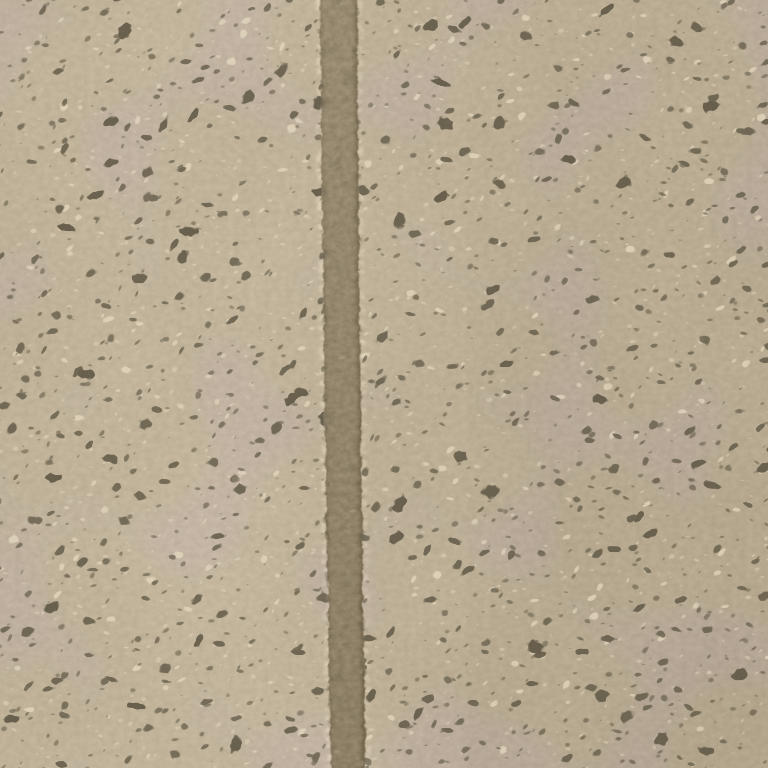
Reproduce this texture procedurally as a WebGL 1 fragment shader.

```glsl
precision highp float;
// Speckled beige stone slab split by a slightly leaning vertical groove.
// Gradient noise gives the mottling and rough rims; jittered cell grids
// scatter tilted dark chips and small pale grains.

uniform vec2 u_resolution;

const vec3 STONE = vec3(0.735, 0.684, 0.582);
const vec3 GROOVE = vec3(0.575, 0.525, 0.425);
const vec3 CHIP = vec3(0.365, 0.335, 0.265);
const vec3 GRAIN = vec3(0.91, 0.86, 0.76);

vec2 hash2(vec2 p) {
  vec3 q = fract(p.xyx * vec3(0.1031, 0.1030, 0.0973));
  q += dot(q, q.yzx + 33.33);
  return fract((q.xx + q.yz) * q.zy);
}

float gradDot(vec2 cell, vec2 offset) {
  float a = 6.2832 * hash2(cell).x;
  return dot(vec2(cos(a), sin(a)), offset);
}

// Gradient noise, roughly -0.7 to 0.7
float noise(vec2 p) {
  vec2 i = floor(p), f = fract(p);
  vec2 u = f * f * f * (f * (f * 6.0 - 15.0) + 10.0);
  vec2 e = vec2(1.0, 0.0);
  float low = mix(gradDot(i, f), gradDot(i + e.xy, f - e.xy), u.x);
  float high = mix(gradDot(i + e.yx, f - e.yx), gradDot(i + e.xx, f - e.xx), u.x);
  return mix(low, high, u.y);
}

float fbm(vec2 p) {
  float sum = 0.0, amp = 0.5;
  for (int k = 0; k < 4; k++) {
    sum += amp * noise(p);
    p = p * 2.03 + 17.7;
    amp *= 0.5;
  }
  return sum;
}

// Coverage of scattered elongated chips; radius is in canvas units
float chips(vec2 p, float cells, float seed, float density, float radius, float tilt, float soft) {
  vec2 base = floor(p * cells);
  float ragged = 1.0 + 0.55 * noise(p * 130.0 + seed);
  float cover = 0.0;
  for (int y = -1; y <= 1; y++) {
    for (int x = -1; x <= 1; x++) {
      vec2 id = base + vec2(float(x), float(y));
      vec2 place = hash2(id + seed);
      vec2 kind = hash2(id + seed + 71.3);
      vec2 shape = hash2(id + seed + 139.7);
      vec2 d = p - (id + place) / cells;
      float a = tilt + (shape.x - 0.5) * 1.5;
      float c = cos(a), s = sin(a);
      d = vec2(c * d.x + s * d.y, c * d.y - s * d.x);
      d.y *= mix(1.2, 2.5, shape.y);
      float r = radius * mix(0.45, 1.25, kind.y * kind.y);
      float mark = 1.0 - smoothstep(-soft, soft, length(d) * ragged - r);
      cover = max(cover, mark * step(kind.x, density) * mix(0.6, 1.0, kind.y));
    }
  }
  return cover;
}

// Soft band peaking at an edge
float rim(float d, float width) {
  return exp(-d * d / (width * width));
}

void main() {
  vec2 p = gl_FragCoord.xy / u_resolution;
  float aa = 1.0 / min(u_resolution.x, u_resolution.y);
  float soft = max(aa, 0.0016);
  float down = 1.0 - p.y;

  // Broad tone, faint violet patches and fine grain
  float cloud = fbm(p * 5.0 + 3.1);
  float fine = fbm(p * vec2(105.0, 125.0));
  vec3 color = STONE + 0.03 * cloud + 0.065 * fine;
  color += 0.022 * rim(p.x - 0.25, 0.3) - 0.025 * smoothstep(0.35, 1.0, p.x) * down;
  color += vec3(0.0, -0.004, 0.025) * smoothstep(0.0, 0.35, noise(p * 7.0 + 9.4));
  color -= 0.008 * smoothstep(0.604, 0.612, p.x);

  // Groove edges, roughened by noise
  float rough = 0.0028 * noise(vec2(p.y * 100.0, 4.5)) + 0.0015 * noise(p * 230.0);
  float fromLeft = p.x - (0.417 + 0.008 * down + 0.006 * down * down) + rough;
  float fromRight = p.x - (0.465 + 0.006 * down + 0.005 * down * down) - rough;
  float groove = smoothstep(-soft, soft, fromLeft) * (1.0 - smoothstep(-soft, soft, fromRight));

  // Pale broken lips along both sides
  float broken = smoothstep(-0.25, 0.35, noise(vec2(p.y * 115.0, p.x * 40.0)));
  float lips = rim(fromLeft + 0.003, 0.0035) + 0.7 * rim(fromRight - 0.004, 0.0035);
  color += 0.09 * lips * broken * (1.0 - groove);

  // Groove floor, shaded towards its walls and the bottom
  vec3 floorColor = GROOVE + 0.02 - 0.045 * down + 0.11 * fine;
  floorColor -= 0.1 * rim(fromRight, 0.005) + 0.045 * rim(fromLeft, 0.004);
  color = mix(color, floorColor, groove);

  // Pale grains below, dark chips above
  float exposed = 1.0 - 0.8 * groove;
  float tilt = mix(0.5, 0.15, p.x);
  float pale = chips(p, 34.0, 23.0, 0.38, 0.0052, 0.4, soft);
  pale = max(pale, 0.6 * chips(p, 60.0, 57.0, 0.25, 0.003, 0.2, soft));
  color = mix(color, GRAIN, 0.72 * pale * exposed);

  float dark = chips(p, 26.0, 5.0, 0.55, 0.0092, tilt, soft);
  dark = max(dark, 0.9 * chips(p, 37.0, 91.0, 0.34, 0.0062, tilt, soft));
  dark = max(dark, 0.6 * chips(p, 58.0, 137.0, 0.22, 0.0036, tilt, soft));
  color = mix(color, CHIP, 0.9 * dark * exposed);

  // Small dark nicks clinging to the groove walls
  float nick = smoothstep(0.18, 0.4, noise(vec2(p.y * 85.0, p.x * 60.0 + 8.0)));
  color = mix(color, CHIP, 0.45 * nick * (rim(fromLeft, 0.003) + rim(fromRight, 0.003)));

  gl_FragColor = vec4(clamp(color, 0.0, 1.0), 1.0);
}
```
